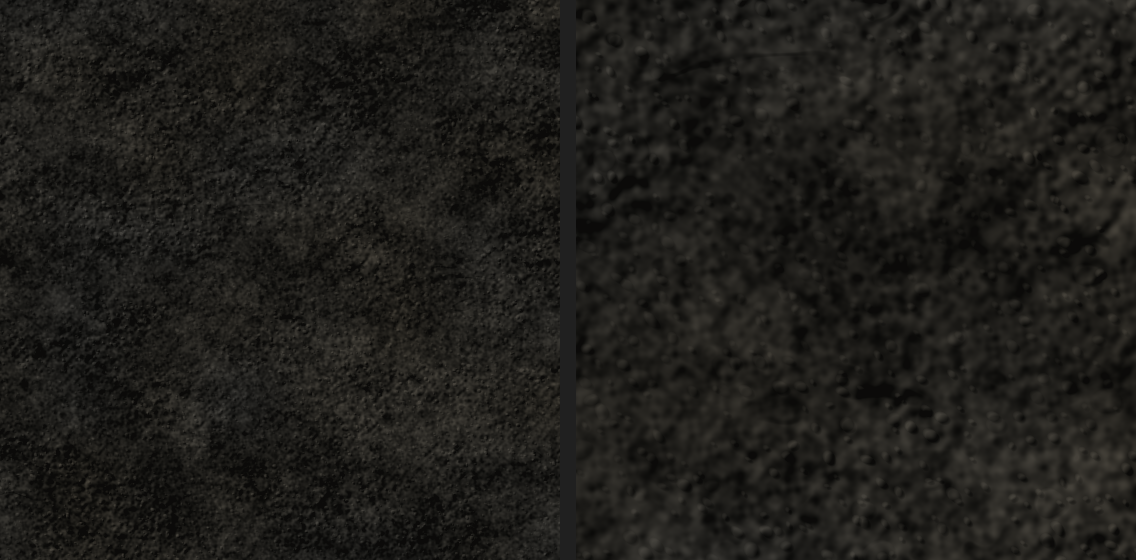
Left: the whole. Right: its middle third, enlarged.
Give the GLSL for this texture, as a three.js fragment shader.

```glsl
// Dark, dry soil: clumpy blotches, slightly stretched sideways, under crumbs and pebbles.
// A height field of noise octaves and scattered domes is lit from the upper left,
// then blended with blotches and round grains into one tone that picks the earth colour.

varying vec2 vUv;

float hash(vec2 p) {
  return fract(sin(dot(p, vec2(127.1, 311.7))) * 43758.5453);
}

float noise(vec2 p) {
  vec2 i = floor(p);
  vec2 f = fract(p);
  f = f * f * (3.0 - 2.0 * f);
  return mix(mix(hash(i), hash(i + vec2(1.0, 0.0)), f.x),
             mix(hash(i + vec2(0.0, 1.0)), hash(i + vec2(1.0, 1.0)), f.x), f.y);
}

vec2 turn(vec2 p) {
  return mat2(0.8, 0.6, -0.6, 0.8) * p;
}

// Octaves are sheared rather than rotated, so they keep their sideways stretch
float fbm(vec2 p) {
  float sum = 0.0;
  float amp = 0.5;
  for (int i = 0; i < 5; i++) {
    sum += amp * noise(p);
    p = mat2(1.95, 0.35, -0.5, 1.95) * p + 17.3;
    amp *= 0.6;
  }
  return sum / 1.15;
}

// Height of randomly placed domes, at most one per grid cell
float pebbles(vec2 p, float share) {
  vec2 cell = floor(p);
  float height = 0.0;
  for (int y = -1; y <= 1; y++) {
    for (int x = -1; x <= 1; x++) {
      vec2 id = cell + vec2(float(x), float(y));
      vec2 center = id + vec2(hash(id + 3.1), hash(id + 7.7));
      float size = hash(id + 13.9);
      float radius = mix(0.14, 0.36, size * size);
      vec2 d = (p - center) * vec2(0.9, 1.1);
      float dome = radius * max(0.0, 1.0 - dot(d, d) / (radius * radius));
      height = max(height, dome * step(hash(id + 21.3), share));
    }
  }
  return height;
}

float soilHeight(vec2 p) {
  vec2 warped = p + 0.004 * vec2(noise(p * 75.0), noise(p * 75.0 + 31.0));
  float height = 0.3 * noise(warped * vec2(42.0, 48.0));
  height += 0.45 * noise(turn(p) * 92.0 + 5.0);
  height += 0.45 * noise(p * 160.0 + 11.0);
  height += 1.2 * pebbles(warped * 36.0, 0.22);
  height += 1.1 * pebbles(turn(warped) * 85.0 + 9.0, 0.55);
  return height;
}

// Rare thin cracks along a noise contour
float cracks(vec2 p) {
  float line = abs(fbm(p * vec2(3.0, 6.0) + 40.0) - 0.5);
  float mask = smoothstep(0.7, 0.82, noise(p * 6.0 + 52.0));
  return mask * (1.0 - smoothstep(0.002, 0.014, line));
}

void main() {
  vec2 p = vUv;

  // Blotches, clumps inside them, and a weak broad drift
  vec2 drift = 0.018 * vec2(noise(p * 22.0), noise(p * 22.0 + 23.0));
  float blotch = fbm((p + drift) * vec2(9.0, 13.0) + 2.0) - 0.5;
  float clumps = fbm((p + drift) * vec2(23.0, 30.0) + 47.0) - 0.5;
  float broad = noise(p * vec2(3.0, 5.0) + 61.0) - 0.5;

  // Relief lit from the upper left, rougher in some areas
  float height = soilHeight(p);
  float relief = height - soilHeight(p + 0.0025 * vec2(-0.7, 0.7));
  float roughness = mix(0.7, 1.3, smoothstep(0.25, 0.75, noise(p * vec2(11.0, 16.0) + 70.0)));

  // Round grains and sand, and dark pits between the crumbs
  float grains = noise(turn(p) * 140.0 + 19.0) - 0.5;
  float sand = noise(turn(p) * 245.0) - 0.5;
  float pits = smoothstep(0.7, 0.92, noise(turn(p) * 88.0 + 33.0));

  float tone = 0.395 + 0.8 * blotch + 0.55 * clumps + 0.15 * broad;
  tone += roughness * (1.1 * relief + 0.3 * grains - 0.22 * pits);
  tone += 0.3 * (height - 0.72) + 0.42 * sand - 0.2 * cracks(p);
  tone = clamp(tone, 0.0, 1.1);

  vec3 shadowEarth = vec3(0.042, 0.041, 0.035);
  vec3 dustyEarth = vec3(0.25, 0.24, 0.217);
  vec3 color = mix(shadowEarth, dustyEarth, tone);

  // Faint cool and warm tints
  float tint = noise(p * 7.0 + 90.0) - 0.5;
  color *= 1.0 + tint * vec3(-0.05, 0.0, 0.09);

  gl_FragColor = vec4(color, 1.0);
}
```
